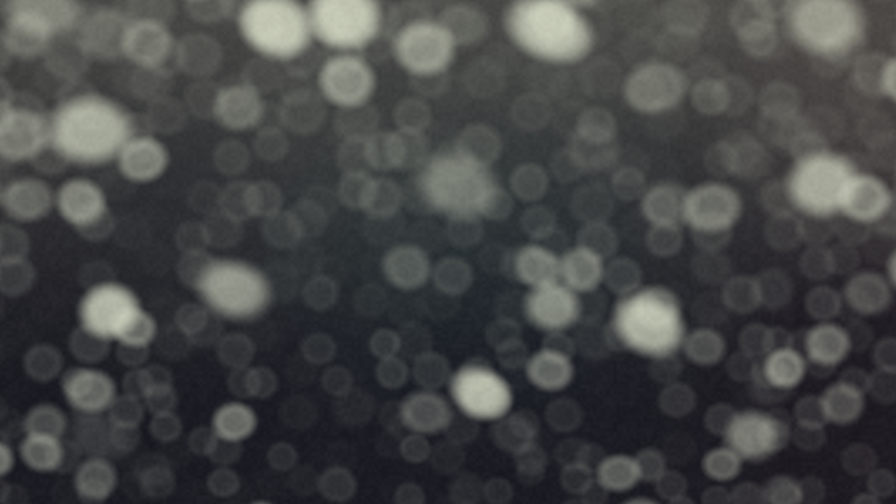
Give the GLSL for this background, as a Shadertoy shader.

```glsl
vec3 hash3(vec2 p) {
    vec3 q = fract(vec3(p.xyx) * vec3(0.1031, 0.1030, 0.0973));
    q += dot(q, q.yxz + 33.33);
    return fract((q.xxy + q.yzz) * q.zyx);
}

float valueNoise(vec2 p) {
    vec2 i = floor(p), f = fract(p);
    f = f * f * (3.0 - 2.0 * f);
    return mix(mix(hash3(i).x, hash3(i + vec2(1, 0)).x, f.x),
               mix(hash3(i + vec2(0, 1)).x, hash3(i + vec2(1, 1)).x, f.x), f.y);
}

// Sum of jittered out-of-focus discs, one candidate per grid cell
float bokeh(vec2 p, float cellSize, float radius, float softness,
            float stretch, float density, float contrast, float seed) {
    vec2 home = floor(p / cellSize);
    float light = 0.0;
    for (int y = -1; y <= 1; y++)
    for (int x = -1; x <= 1; x++) {
        vec2 cell = home + vec2(x, y);
        vec3 place = hash3(cell + seed);
        vec3 look = hash3(cell + seed + 57.0);
        vec2 centre = (cell + 0.1 + 0.8 * place.xy) * cellSize;

        // Slightly tilted ellipse, larger towards the top
        float tilt = 0.7 * (look.z - 0.7);
        vec2 d = mat2(cos(tilt), -sin(tilt), sin(tilt), cos(tilt)) * (p - centre);
        d.x /= 1.0 + stretch * look.x;
        float r = length(d) / (radius * mix(0.8, 1.1, centre.y) * mix(0.85, 1.1, look.y));

        float disc = 1.0 - smoothstep(1.0 - softness, 1.0 + softness, r);
        float rim = 0.8 + 0.3 * smoothstep(0.4, 0.9, r);
        float power = pow(fract(look.x * 7.0 + look.y), contrast);
        light += step(place.z, density) * disc * rim * power;
    }
    return light;
}

void mainImage(out vec4 fragColor, in vec2 fragCoord) {
    vec2 p = fragCoord / iResolution.y;
    float across = fragCoord.x / iResolution.x;

    // Dark haze that lifts towards the top
    float cloud = valueNoise(p * 3.0 + 4.0) - 0.5;
    float haze = smoothstep(0.15, 1.1, p.y + 0.25 * cloud);
    vec3 col = mix(vec3(0.105, 0.105, 0.135), vec3(0.285, 0.285, 0.275), haze);
    vec2 middle = (vec2(across, p.y) - vec2(0.52, 0.5)) / vec2(0.25, 0.3);
    col += vec3(0.005, 0.03, 0.025) * exp(-dot(middle, middle));
    col.r += 0.015 * smoothstep(0.6, 1.0, across);

    // Faint, medium and bright discs
    float light = 0.16 * bokeh(p, 0.072, 0.039, 0.28, 0.1, 0.85, 1.0, 11.0);
    light += 0.75 * bokeh(p, 0.125, 0.042, 0.38, 0.25, 0.65, 1.6, 83.0)
           * mix(0.75, 1.05, p.y);
    light += 2.5 * bokeh(p, 0.29, 0.045, 0.7, 0.5, 0.62, 0.8, 139.0)
           * mix(0.4, 1.1, smoothstep(0.0, 0.6, p.y));
    col += (vec3(0.86, 0.88, 0.79) - col) * (1.0 - exp(-light));

    // Soft sensor grain
    col += 0.025 * (valueNoise(p * 150.0) - 0.5);
    col += 0.012 * (valueNoise(p * 60.0 + 9.0) - 0.5);
    fragColor = vec4(clamp(col, 0.0, 1.0), 1.0);
}
```
